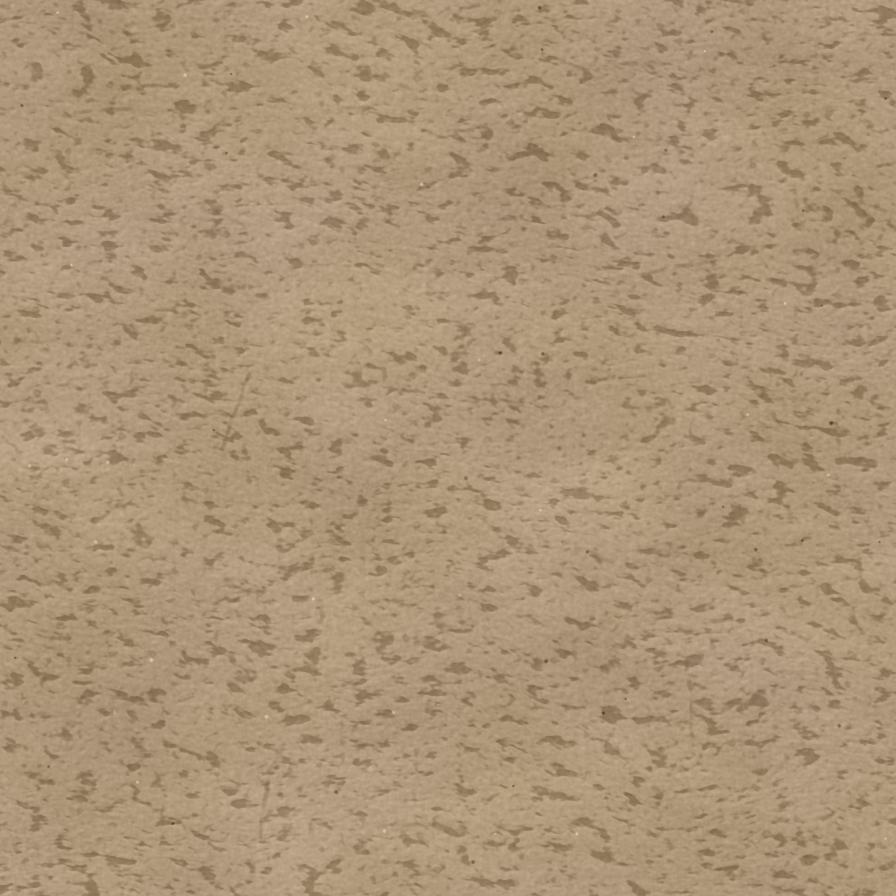
Give the GLSL for this texture, as a WebGL 1 fragment shader.

```glsl
precision highp float;
// Weathered tan clay plaster with small elongated pits, scratches and mineral specks.

uniform vec2 u_resolution;

#define CLAY vec3(0.692, 0.602, 0.487)
#define PIT_SCALE vec2(36.0, 66.0)
#define PIT_DEPTH 0.125
#define PORE_DEPTH 0.075
#define CLOUD_DEPTH 0.055
#define GRAIN_DEPTH 0.085
#define RELIEF 0.035
#define SCRATCH_GRID 7.0
#define SCRATCH_DEPTH 0.085
#define SPECK_GRID 22.0

float hash(vec2 p) {
  vec3 q = fract(p.xyx * vec3(0.1031, 0.1030, 0.0973));
  q += dot(q, q.yzx + 33.33);
  return fract((q.x + q.y) * q.z);
}

vec2 hash2(vec2 p) {
  return vec2(hash(p), hash(p + vec2(57.3, 113.7)));
}

// Gradient noise, roughly -0.7 to 0.7
float noise(vec2 p) {
  vec2 i = floor(p), f = p - i;
  vec2 u = f * f * f * (f * (f * 6.0 - 15.0) + 10.0);
  vec2 e = vec2(1.0, 0.0);
  float a = dot(hash2(i) * 2.0 - 1.0, f);
  float b = dot(hash2(i + e.xy) * 2.0 - 1.0, f - e.xy);
  float c = dot(hash2(i + e.yx) * 2.0 - 1.0, f - e.yx);
  float d = dot(hash2(i + e.xx) * 2.0 - 1.0, f - e.xx);
  return mix(mix(a, b, u.x), mix(c, d, u.x), u.y);
}

float fbm(vec2 p) {
  float sum = 0.0, amplitude = 1.0;
  for (int i = 0; i < 3; i++) {
    sum += amplitude * noise(p);
    p = mat2(0.98, -0.12, 0.12, 0.98) * p * 1.9 + 17.3;
    amplitude *= 0.62;
  }
  return sum;
}

// Height field whose high places become pits; the flow bends their direction
float pitField(vec2 p) {
  p.y += 0.1 * p.x + 0.03 * noise(p * 5.0) + 0.008 * noise(p * 17.0 + 4.0);
  float clusters = 0.17 * noise(p * vec2(7.0, 12.0) + 31.0);
  return fbm(p * PIT_SCALE) + clusters;
}

float segmentDistance(vec2 p, vec2 halfAxis) {
  float t = clamp(dot(p, halfAxis) / dot(halfAxis, halfAxis), -1.0, 1.0);
  return length(p - halfAxis * t);
}

// Faint straight gouges, mostly near horizontal with a few steep ones
float scratches(vec2 p) {
  vec2 cell = floor(p * SCRATCH_GRID);
  vec2 bent = p + 0.004 * vec2(noise(p * 30.0), noise(p * 30.0 + 9.0));
  float cover = 0.0;
  for (int y = -1; y <= 1; y++) {
    for (int x = -1; x <= 1; x++) {
      vec2 id = cell + vec2(float(x), float(y));
      vec2 center = (id + hash2(id + 5.0)) / SCRATCH_GRID;
      float angle = (hash(id + 21.0) - 0.6) * 0.7;
      angle += step(0.88, hash(id + 41.0)) * 1.5;
      float reach = mix(0.012, 0.05, hash(id + 61.0));
      vec2 axis = reach * vec2(cos(angle), sin(angle));
      float d = segmentDistance(bent - center, axis);
      float strength = smoothstep(0.25, 0.9, hash(id + 81.0));
      cover = max(cover, strength * (1.0 - smoothstep(0.0008, 0.0035, d)));
    }
  }
  return cover * smoothstep(-0.3, 0.2, noise(p * 70.0));
}

// Signed specks: pale chips positive, dark holes negative
float specks(vec2 p) {
  vec2 id = floor(p * SPECK_GRID);
  vec2 center = (id + 0.15 + 0.7 * hash2(id + 7.0)) / SPECK_GRID;
  float radius = mix(0.001, 0.0026, hash(id + 15.0));
  float d = length(p - center) + 0.001 * noise(p * 230.0);
  float kind = hash(id + 33.0);
  float present = step(0.94, kind) - step(kind, 0.06);
  return present * (1.0 - smoothstep(radius * 0.4, radius + 0.0008, d));
}

void main() {
  vec2 p = gl_FragCoord.xy / min(u_resolution.x, u_resolution.y);

  // Pits with soft, slightly lit rims
  float field = pitField(p);
  float lit = pitField(p + vec2(-0.0012, 0.0022)) - field;
  float pits = smoothstep(0.12, 0.42, field);
  float pores = smoothstep(0.2, 0.46, noise(p * vec2(85.0, 120.0) + 71.0));

  // Broad stains and fine sandy grain
  float clouds = noise(p * vec2(4.0, 7.0) + 13.0) + 0.6 * noise(p * vec2(11.0, 23.0));
  float grain = 0.6 * noise(p * vec2(130.0, 165.0)) + 0.5 * noise(p * 245.0 + 3.0);

  float tone = CLOUD_DEPTH * clouds + GRAIN_DEPTH * grain;
  tone += RELIEF * clamp(lit * 2.0, -1.0, 1.0);
  tone -= PIT_DEPTH * pits + PORE_DEPTH * pores * (1.0 - pits);
  tone -= SCRATCH_DEPTH * scratches(p) * (1.0 - 0.6 * pits);

  vec3 color = CLAY + tone;
  color.b += 0.025 * noise(p * 6.0 + 51.0);
  float speck = specks(p);
  color += speck * (speck > 0.0 ? vec3(0.12, 0.15, 0.18) : vec3(0.2));
  gl_FragColor = vec4(color, 1.0);
}
```
